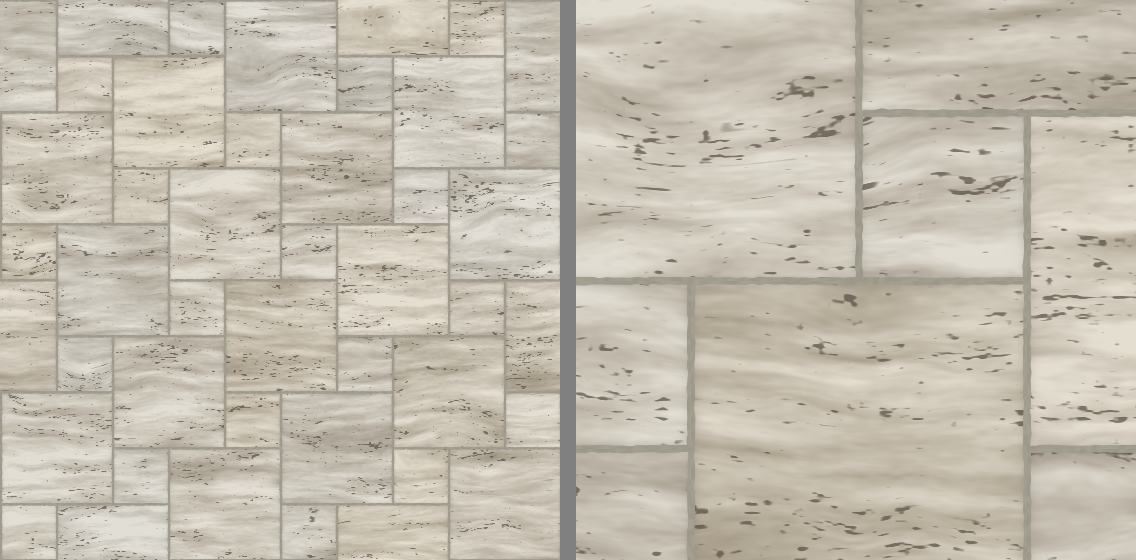
Left, the full canvas; right, a detail of the centre.
Give the GLSL for this texture, as a Shadertoy shader.

```glsl
const float CELLS = 10.0;                 // small-tile widths across the canvas
const vec2 GRID_SHIFT = vec2(0.018, 0.006);
const float JOINT_WIDTH = 0.044;          // in cells
const float EDGE_WEAR = 0.012;
const float TILE_VARIATION = 0.30;
const float LAYER_CONTRAST = 1.15;
const float BAND_CONTRAST = 0.75;
const float SMEAR_DEPTH = 0.26;
const float PIT_STRENGTH = 0.72;
const vec3 JOINT_COLOR = vec3(0.625, 0.61, 0.555);
const vec3 STONE_DARK = vec3(0.655, 0.62, 0.555);
const vec3 STONE_PALE = vec3(0.875, 0.855, 0.81);
const vec3 PIT_COLOR = vec3(0.34, 0.31, 0.26);

float hash(vec2 p) {
    vec3 h = fract(p.xyx * 0.1031);
    h += dot(h, h.yzx + 33.33);
    return fract((h.x + h.y) * h.z);
}

float noise(vec2 p) {
    vec2 i = floor(p), f = fract(p);
    f = f * f * (3.0 - 2.0 * f);
    vec2 e = vec2(0.0, 1.0);
    return mix(mix(hash(i), hash(i + e.yx), f.x),
               mix(hash(i + e.xy), hash(i + e.yy), f.x), f.y);
}

float fbm(vec2 p) {
    float sum = 0.0, amp = 0.533;
    for (int i = 0; i < 4; i++) {
        sum += amp * noise(p);
        p = p * 2.03 + 17.3;
        amp *= 0.5;
    }
    return sum;
}

// Two-size pinwheel layout: xy = tile origin, z = tile side
vec3 findTile(vec2 p) {
    vec2 cell = floor(p);
    float slot = mod(cell.x + 2.0 * cell.y + 1.0, 5.0);
    if (slot > 3.5) return vec3(cell, 1.0);
    return vec3(cell - vec2(mod(slot, 2.0), floor(slot * 0.5)), 2.0);
}

vec3 travertine(vec2 p, vec2 id) {
    vec2 q = p + 50.0 * vec2(hash(id + 3.0), hash(id + 71.0));
    float character = hash(id + 23.0);

    // Bend the horizontal bedding
    q.y += mix(0.12, 0.5, character * character) * (noise(q * vec2(0.9, 1.3)) - 0.5);
    q.y += 0.06 * (noise(q * vec2(3.0, 4.0) + 9.0) - 0.5);

    // Bedding layers, broad bands and grain
    float layers = fbm(q * vec2(1.3, 9.0));
    float bands = fbm(q * vec2(0.5, 2.6) + 41.0);
    float grain = noise(q * vec2(14.0, 42.0) + 5.0);
    float porous = smoothstep(0.46, 0.72, fbm(q * vec2(0.9, 5.0) + 31.0));
    float tone = 0.75 + LAYER_CONTRAST * (layers - 0.5) + BAND_CONTRAST * (bands - 0.5)
               + 0.16 * (grain - 0.5) + TILE_VARIATION * (hash(id + 11.0) - 0.5)
               - SMEAR_DEPTH * porous;
    vec3 color = mix(STONE_DARK, STONE_PALE, clamp(tone, -0.2, 1.06));
    color += vec3(0.008, 0.0, -0.014) * (2.0 * hash(id + 57.0) - 1.0);

    // Fine elongated pits gathered in the porous layers
    float speck = 0.66 * noise(q * vec2(10.0, 40.0) + 13.0)
                + 0.34 * noise(q * vec2(25.0, 76.0) + 29.0);
    float limit = mix(0.83, 0.63, porous);
    float pits = smoothstep(limit, limit + 0.16, speck);

    // Occasional long cavities
    float cavity = smoothstep(0.93, 0.99, noise(q * vec2(2.6, 17.0) + 70.0));
    cavity *= step(0.55, character) * smoothstep(0.2, 0.5, grain);
    return mix(color, PIT_COLOR, PIT_STRENGTH * max(pits, cavity));
}

void mainImage(out vec4 fragColor, in vec2 fragCoord) {
    vec2 uv = fragCoord / iResolution.xy;
    vec2 p = vec2(uv.x, 1.0 - uv.y) * CELLS - GRID_SHIFT;
    float pixel = CELLS / iResolution.y;

    vec3 tile = findTile(p);
    vec2 local = p - tile.xy;
    vec2 id = mod(tile.xy, CELLS);

    // Distance to the nearest tile edge, slightly chipped
    vec2 inset = min(local, tile.z - local);
    float edge = min(inset.x, inset.y) - 0.5 * JOINT_WIDTH;
    edge -= EDGE_WEAR * (noise(local * 22.0 + id * 7.0) - 0.5);

    vec3 stone = travertine(local, id);
    stone *= 1.0 - 0.07 * exp(-max(edge, 0.0) * 40.0);
    vec3 joint = JOINT_COLOR * (0.96 + 0.08 * noise(local * 30.0 + id));
    vec3 color = mix(joint, stone, smoothstep(-0.5 * pixel, 0.5 * pixel, edge));
    fragColor = vec4(color, 1.0);
}
```
